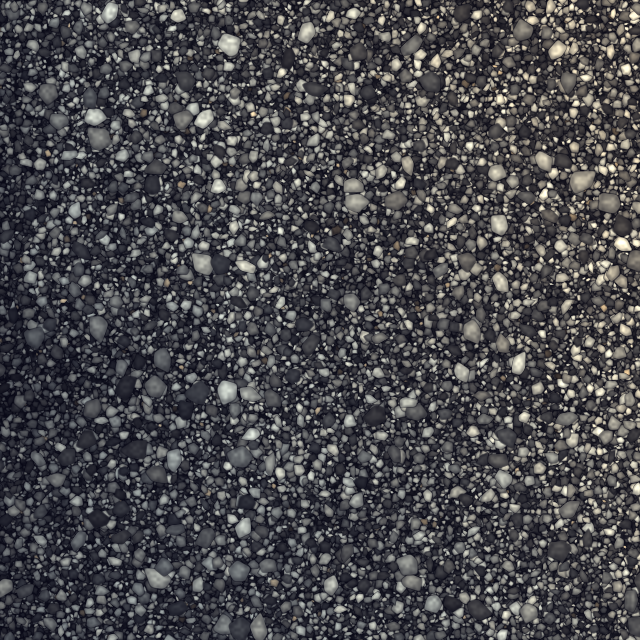
A three.js fragment shader for this texture:

```glsl
// Loose grey gravel: four layers of rounded, angular stones scattered on jittered
// grids, fine grit first and large stones last, each with a soft contact shadow.
// A broad light runs from the cool, dim left to the warm, bright upper right.
varying vec2 vUv;

float hash(vec2 p) {
  vec3 q = fract(vec3(p.xyx) * 0.1031);
  q += dot(q, q.yzx + 33.33);
  return fract((q.x + q.y) * q.z);
}

float noise(vec2 p) {
  vec2 cell = floor(p);
  vec2 f = fract(p);
  f = f * f * (3.0 - 2.0 * f);
  return mix(mix(hash(cell), hash(cell + vec2(1.0, 0.0)), f.x),
             mix(hash(cell + vec2(0.0, 1.0)), hash(cell + vec2(1.0, 1.0)), f.x), f.y);
}

// Rounded irregular pentagon: 0 at the centre, 1 on the outline.
float stoneShape(vec2 p, vec2 id) {
  float sum = 0.0;
  for (int i = 0; i < 5; i++) {
    float side = float(i);
    float angle = 1.2566 * (side + 0.55 * hash(id + side * 7.1));
    float reach = mix(0.72, 1.0, hash(id + side * 3.7 + 40.0));
    float push = max(dot(p, vec2(cos(angle), sin(angle))) / reach, 0.0);
    sum += pow(push, 7.0);
  }
  return pow(sum + 1e-7, 1.0 / 7.0);
}

// Lays one layer of stones over the surface (x: tone, y: warmth).
vec2 addStones(vec2 surface, vec2 uv, float cells, float share,
               float smallest, float largest, float brightness, float seed) {
  vec2 grid = uv * cells;
  vec2 home = floor(grid);
  for (int j = -1; j <= 1; j++) {
    for (int i = -1; i <= 1; i++) {
      vec2 cell = home + vec2(float(i), float(j));
      vec2 id = cell + seed;
      if (hash(id + 11.3) > share) continue;

      // Place, turn and stretch the stone
      vec2 centre = cell + 0.1 + 0.8 * vec2(hash(id + 1.7), hash(id + 5.9));
      float radius = mix(smallest, largest, hash(id + 23.1));
      float turn = 3.1416 * hash(id + 31.7);
      float c = cos(turn);
      float s = sin(turn);
      vec2 offset = (grid - centre) / radius;
      vec2 local = mat2(c, -s, s, c) * offset;
      local.y *= mix(1.0, 1.75, pow(hash(id + 47.9), 1.5));
      float d = stoneShape(local, id);
      float dist = (d - 1.0) * radius / cells;

      // Contact shadow, then the lit face
      surface.x *= 1.0 - 0.5 * (1.0 - smoothstep(0.0, 0.003, dist));
      float cover = 1.0 - smoothstep(-0.0017, 0.0015, dist);
      float tone = mix(0.17, 0.82, pow(hash(id + 61.3), 1.1)) * brightness;
      tone *= 1.0 - 0.3 * smoothstep(0.3, 1.0, d);
      tone *= 1.0 + 0.13 * dot(offset, vec2(-0.35, 0.9));
      tone *= 0.84 + 0.32 * noise(uv * 190.0 + id);
      float warmth = hash(id + 83.7) - 0.5;
      warmth += 3.5 * step(0.985, hash(id + 97.1)) * step(60.0, cells);
      surface = mix(surface, vec2(tone, warmth), cover);
    }
  }
  return surface;
}

void main() {
  vec2 uv = vUv;

  // Dark bed with faint dust
  float dust = noise(uv * 230.0) * noise(uv * 120.0 + 9.0);
  vec2 surface = vec2(0.05 + 0.34 * dust, 0.0);

  // Grit, chips, pebbles and a few large stones
  surface = addStones(surface, uv, 118.0, 0.95, 0.36, 0.64, 0.92, 17.0);
  surface = addStones(surface, uv, 82.0, 0.72, 0.36, 0.66, 0.97, 211.0);
  surface = addStones(surface, uv, 54.0, 0.46, 0.34, 0.62, 1.04, 433.0);
  surface = addStones(surface, uv, 30.0, 0.15, 0.36, 0.60, 1.06, 659.0);

  // Broad light with soft patches
  float sun = smoothstep(-0.1, 1.5, uv.x * 0.95 + uv.y * 0.55);
  float patches = noise(uv * 5.0 + 3.0) - 0.5;
  float light = mix(0.74, 1.2, sun) + 0.22 * patches;
  light *= mix(0.8, 1.0, smoothstep(0.0, 0.13, uv.x));
  float tone = max(surface.x * light, 0.035);

  // Blue in the shadows, neutral to warm on lit stones
  vec3 color = vec3(tone, tone, tone * 0.86 + 0.055);
  float warmth = 0.035 * surface.y + mix(-0.035, 0.06, sun * sun);
  color *= 1.0 + warmth * vec3(1.0, 0.0, -1.1);
  gl_FragColor = vec4(clamp(color, 0.0, 1.0), 1.0);
}
```
